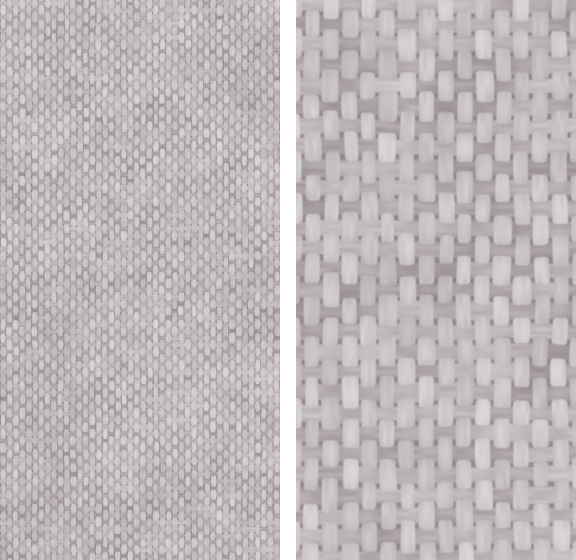
Left, the full canvas; right, a detail of the centre.
Give the GLSL for this texture, as a WebGL 2 fragment shader.

```glsl
#version 300 es
precision highp float;

uniform vec2 u_resolution;
out vec4 fragColor;

float hash(vec2 p) {
    return fract(sin(dot(p, vec2(127.1, 311.7))) * 43758.5453);
}

float noise(vec2 p) {
    vec2 i = floor(p), f = fract(p);
    f = f * f * (3.0 - 2.0 * f);
    return mix(mix(hash(i), hash(i + vec2(1, 0)), f.x),
               mix(hash(i + vec2(0, 1)), hash(i + vec2(1, 1)), f.x), f.y);
}

float roundedBox(vec2 p, vec2 halfSize, float radius) {
    vec2 d = abs(p) - halfSize + radius;
    return length(max(d, 0.0)) + min(max(d.x, d.y), 0.0) - radius;
}

void main() {
    vec2 uv = gl_FragCoord.xy / u_resolution;
    vec2 threads = vec2(44.0, 82.0);
    vec2 p = uv * threads;

    // Slight wander of the yarns
    p += 0.25 * (vec2(noise(p * vec2(0.8, 0.3)), noise(p * vec2(0.3, 0.8) + 40.0)) - 0.5);
    vec2 cell = floor(p);
    vec2 f = fract(p) - 0.5;
    bool warpOnTop = mod(cell.x + cell.y, 2.0) < 1.0;

    // Each float reaches into the neighbouring cells, where it dips under
    vec2 warpPos = f, weftPos = f;
    vec2 warpId = cell, weftId = cell;
    if (warpOnTop) {
        float side = f.x < 0.0 ? -1.0 : 1.0;
        weftPos.x -= side;
        weftId.x += side;
    } else {
        float side = f.y < 0.0 ? -1.0 : 1.0;
        warpPos.y -= side;
        warpId.y += side;
    }

    float blur = 0.05 + 0.4 * threads.x / u_resolution.x;
    float warpWidth = 0.37 + 0.08 * hash(warpId + 7.0);
    float weftWidth = 0.34 + 0.10 * hash(weftId + 19.0);
    float warpLength = 0.66 + 0.12 * hash(warpId + 31.0);
    float warp = 1.0 - smoothstep(-blur, blur, roundedBox(warpPos, vec2(warpWidth, warpLength), 0.2));
    float weft = 1.0 - smoothstep(-blur, blur, roundedBox(weftPos, vec2(0.74, weftWidth), 0.2));

    // Uneven dye along the yarns, and fine fibres
    float warpTone = 0.90 + 0.22 * (hash(warpId) - 0.5)
        + 0.14 * (noise(vec2(cell.x * 7.3, p.y * 0.25)) - 0.5)
        + 0.24 * (noise(p * vec2(5.0, 1.2)) - 0.5)
        - 0.55 * warpPos.x * warpPos.x - 0.30 * warpPos.y * warpPos.y;
    float weftTone = 0.47 + 0.40 * (hash(weftId + 53.0) - 0.5)
        + 0.46 * (noise(vec2(p.x * 0.25, cell.y * 5.7)) - 0.5)
        + 0.34 * (noise(p * vec2(1.2, 5.0) + 90.0) - 0.5)
        - 0.60 * weftPos.y * weftPos.y - 0.15 * weftPos.x * weftPos.x;

    float tone = mix(-0.12, weftTone, weft);
    tone = mix(tone, warpTone, warp);

    // Broad cloudy fading over the cloth
    tone += 0.20 * (noise(uv * vec2(5.0, 12.0) + 3.0) - 0.5)
          + 0.12 * (noise(uv * vec2(14.0, 30.0) + 11.0) - 0.5);

    vec3 shadow = vec3(0.60, 0.56, 0.58);
    vec3 light = vec3(0.83, 0.81, 0.82);
    fragColor = vec4(mix(shadow, light, clamp(tone, -0.25, 1.1)), 1.0);
}
```
